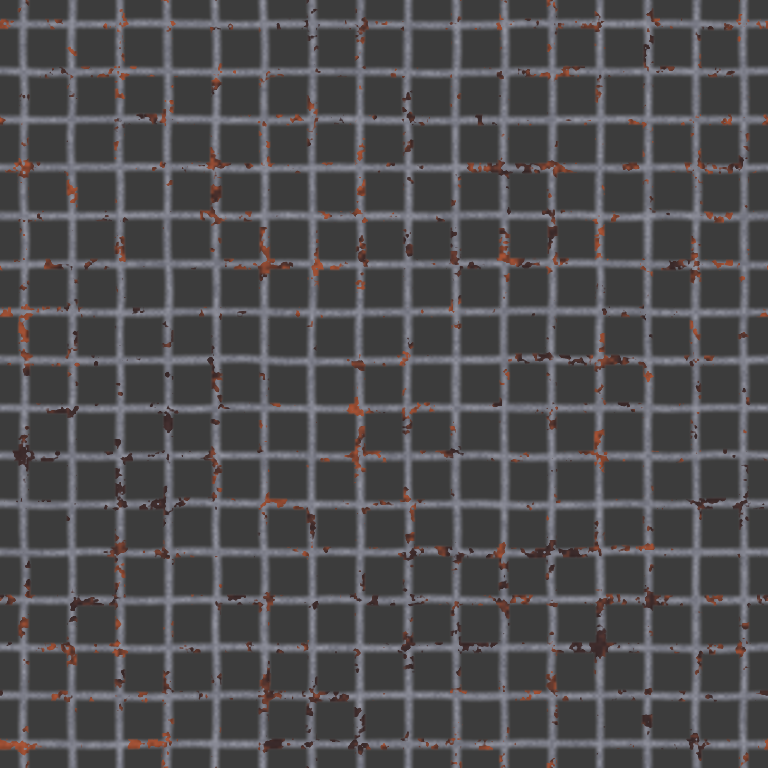
A WebGL 1 fragment shader for this texture:

```glsl
precision highp float;

uniform vec2 u_resolution;

const float REPEATS = 16.0;
const vec3 BACKING = vec3(0.237, 0.237, 0.235);
const vec3 STEEL = vec3(0.505, 0.51, 0.555);
const vec3 RUST_DARK = vec3(0.21, 0.13, 0.125);
const vec3 RUST_ORANGE = vec3(0.60, 0.27, 0.15);

float hash(vec2 p, float seed) {
  vec3 q = fract(vec3(p.xyx + seed * 17.3) * 0.1031);
  q += dot(q, q.yzx + 33.33);
  return fract((q.x + q.y) * q.z);
}

// Value noise over the unit square, wrapping after a whole number of cells
float noise(vec2 uv, float cells, float seed) {
  vec2 p = uv * cells;
  vec2 i = floor(p);
  vec2 f = fract(p);
  f = f * f * (3.0 - 2.0 * f);
  vec2 a = mod(i, cells);
  vec2 b = mod(i + 1.0, cells);
  float low = mix(hash(a, seed), hash(vec2(b.x, a.y), seed), f.x);
  float high = mix(hash(vec2(a.x, b.y), seed), hash(b, seed), f.x);
  return mix(low, high, f.y);
}

float fbm(vec2 uv, float cells, float seed) {
  float sum = 0.0;
  float total = 0.0;
  float weight = 1.0;
  for (int octave = 0; octave < 3; octave++) {
    sum += weight * noise(uv, cells, seed + float(octave));
    total += weight;
    weight *= 0.65;
    cells *= 2.0;
  }
  return sum / total;
}

// Distance to the nearest vertical and horizontal wire, in cells
vec2 wireDistance(vec2 uv, float repeats, float wobble) {
  vec2 bend = vec2(noise(uv, repeats, 1.0), noise(uv, repeats, 2.0)) - 0.5;
  return abs(fract(uv * repeats + bend * wobble) - 0.5);
}

// Soft coverage of both wire directions
float wireCover(vec2 dist, float inner, float outer) {
  vec2 cover = 1.0 - smoothstep(vec2(inner), vec2(outer), dist);
  return 1.0 - (1.0 - cover.x) * (1.0 - cover.y);
}

vec3 steelColor(vec2 uv) {
  float grain = noise(uv, 256.0, 4.0) - 0.5;
  float mottle = noise(uv, 128.0, 5.0) - 0.5;
  float shade = noise(uv, 24.0, 6.0) - 0.5;
  return STEEL + 0.08 * grain + 0.07 * mottle + 0.04 * shade;
}

// Patches steer where rust gathers, fine noise breaks it into flecks
float rustCover(vec2 uv) {
  float patches = noise(uv, 28.0, 7.0) - 0.5;
  return smoothstep(0.645, 0.715, fbm(uv, 80.0, 8.0) + 0.36 * patches);
}

vec3 rustColor(vec2 uv) {
  float region = noise(uv, 5.0, 13.0);
  float local = noise(uv, 32.0, 14.0);
  float grain = noise(uv, 192.0, 15.0);
  float warmth = 0.4 * region + 0.38 * local + 0.22 * grain;
  vec3 color = mix(RUST_DARK, RUST_ORANGE, smoothstep(0.34, 0.72, warmth));
  return color * (0.85 + 0.3 * grain);
}

void main() {
  vec2 uv = gl_FragCoord.xy / u_resolution;
  vec2 dist = wireDistance(uv, REPEATS, 0.07);

  // Soft steel wires over the dark backing
  vec3 color = mix(BACKING, steelColor(uv), wireCover(dist, 0.0, 0.148));

  // Slightly translucent rust stays on the wires
  float rust = 0.88 * rustCover(uv) * wireCover(dist, 0.07, 0.14);
  color = mix(color, rustColor(uv), rust);

  gl_FragColor = vec4(color, 1.0);
}
```
